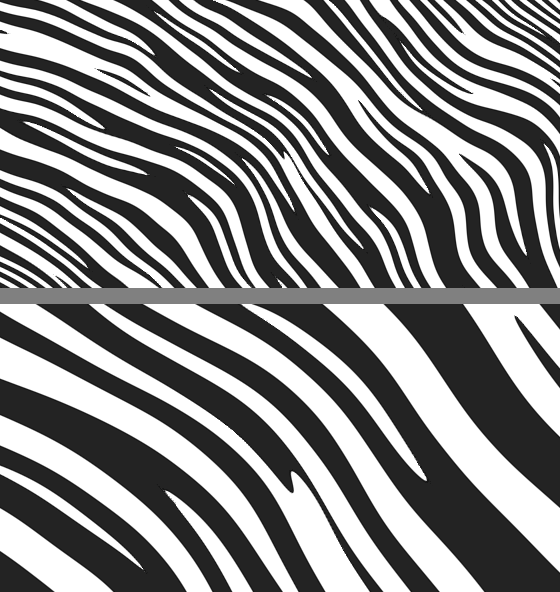
Top: the whole. Bottom: its middle third, enlarged.
Write a Shadertoy shader that draws this pattern.

```glsl
#define INK vec3(0.137)
#define INK_RIM vec3(0.085)
#define PAPER vec3(1.0)
#define STRIPE_RATE 12.8    // stripes per unit across the middle
#define CORNER_RATE 3.2     // extra crowding toward the two far corners
#define WOBBLE 0.09         // bending of the stripes
#define WIDTH_VARIATION 0.6
#define TAPER 0.085         // smaller gives longer, sharper tips
#define FORK_ROWS 14
#define FORK_COLUMNS 8
#define FORK_SPACING vec2(0.135, 0.30)
#define EDGE_SOFTNESS 0.8

const float TAU = 6.2831853;

vec2 hash22(vec2 p) {
    vec3 q = fract(p.xyx * vec3(0.1031, 0.1030, 0.0973));
    q += dot(q, q.yzx + 33.33);
    return fract((q.xx + q.yz) * q.zy);
}

float valueNoise(vec2 p) {
    vec2 cell = floor(p), f = fract(p);
    f = f * f * f * (f * (f * 6.0 - 15.0) + 10.0);
    float low = mix(hash22(cell).x, hash22(cell + vec2(1, 0)).x, f.x);
    float high = mix(hash22(cell + vec2(0, 1)).x, hash22(cell + vec2(1, 1)).x, f.x);
    return mix(low, high, f.y);
}

float bump(vec2 p, vec2 center, float radius) {
    vec2 d = (p - center) / radius;
    return exp(-dot(d, d));
}

// x runs across the stripes, y runs along them
vec2 stripeSpace(vec2 p) {
    float across = 0.48 * p.x + 0.12 * p.x * p.x + 0.88 * p.y - 0.22 * p.x * p.y;
    // Hollows flatten the stripes above them and steepen those below
    across -= 0.15 * bump(p, vec2(1.93, 0.50), 0.27);
    across -= 0.07 * bump(p, vec2(0.72, 0.36), 0.27);
    across += WOBBLE * (valueNoise(p * 2.6 + 7.0) - 0.5);
    across += 0.25 * WOBBLE * (valueNoise(p * 6.0 + 31.0) - 0.5);
    return vec2(across, 0.8 * p.x - 0.6 * p.y);
}

// Each fork winds the phase once, so a stripe starts or ends there
float forkPhase(vec2 s) {
    float phase = 0.0;
    for (int row = 0; row < FORK_ROWS; row++) {
        for (int column = 0; column < FORK_COLUMNS; column++) {
            vec2 cell = vec2(row, column);
            vec2 jitter = 0.15 + 0.7 * hash22(cell + 11.0);
            vec2 d = s - (cell + jitter) * FORK_SPACING + vec2(0.0, 0.65);
            float winding = ((row + column) & 1) == 0 ? 1.0 : -1.0;
            phase += winding * atan(d.x, TAPER * d.y);
        }
    }
    return phase;
}

void mainImage(out vec4 fragColor, in vec2 fragCoord) {
    vec2 p = fragCoord / iResolution.y;
    vec2 s = stripeSpace(p);

    // Stripes crowd together away from the central diagonal
    float d = s.x - 0.88;
    float crowding = d * d * d * (0.67 + d * d);
    float count = STRIPE_RATE * d + CORNER_RATE * crowding;
    float wave = cos(TAU * count + forkPhase(s));

    // Swell and thin the stripes along their length
    float swell = valueNoise(s * vec2(13.0, 4.5) + 50.0) - 0.5;
    float level = wave + WIDTH_VARIATION * swell;

    // Smooth edges, with slightly deeper ink just inside them
    float edge = EDGE_SOFTNESS * length(vec2(dFdx(level), dFdy(level))) + 1e-5;
    float cover = smoothstep(-edge, edge, level);
    vec3 ink = mix(INK_RIM, INK, smoothstep(1.2 * edge, 2.4 * edge, level));
    fragColor = vec4(mix(PAPER, ink, cover), 1.0);
}
```
